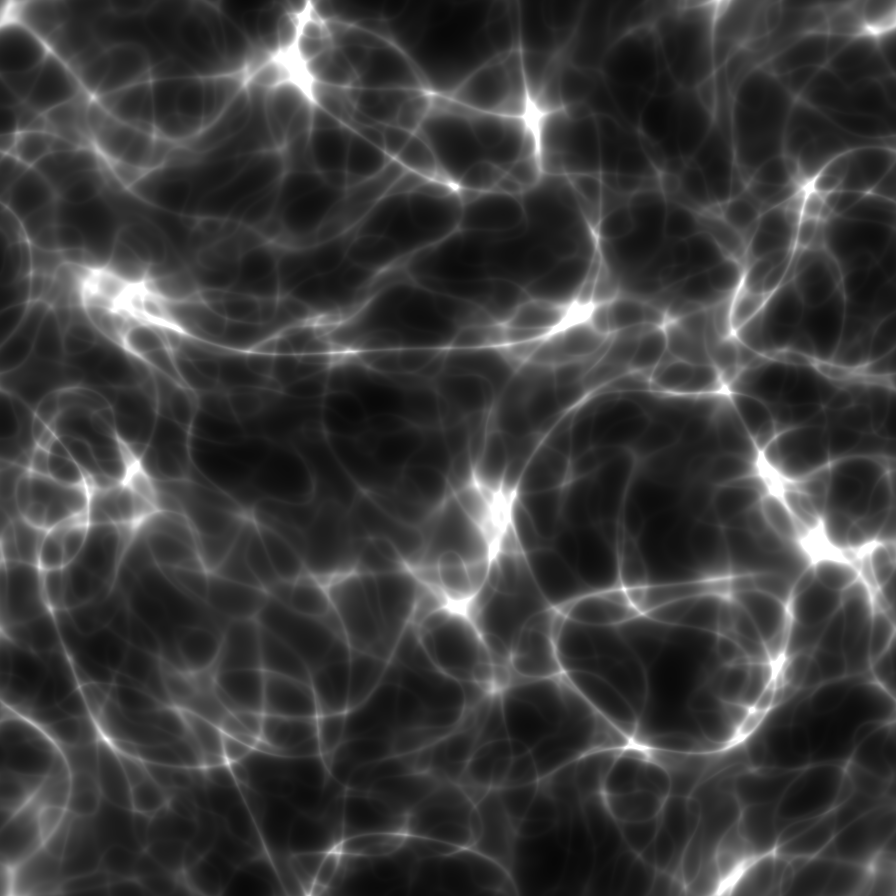
Reproduce this texture procedurally as a WebGL 2 fragment shader.

```glsl
#version 300 es
precision highp float;
// Seamless web of glowing filaments: layered ridges of wrapping gradient noise.

#define LAYERS 7
#define BASE_CELLS 4.0      // cells across the tile in the coarsest layer
#define CELL_GROWTH 1.37    // frequency ratio between layers
#define STRENGTH 0.32       // glow exponent of the coarsest layer
#define STRENGTH_DECAY 0.85 // exponent ratio between layers
#define LINE_WIDTH 0.0032   // half width of a filament core
#define WARP_CELLS 3.0
#define WARP_AMOUNT 0.05
#define EXPOSURE 0.025
#define BLACK_LEVEL 0.04
#define CORNER_BIAS 1.2     // keeps ridges from passing through lattice points

uniform vec2 u_resolution;
out vec4 fragColor;

const float TAU = 6.2831853;

uint scramble(uint v) {
    v = v * 747796405u + 2891336453u;
    v = ((v >> ((v >> 28u) + 4u)) ^ v) * 277803737u;
    return (v >> 22u) ^ v;
}

float hash(ivec2 cell, int seed) {
    uint h = scramble(uint(cell.x) + scramble(uint(cell.y) + scramble(uint(seed))));
    return float(h >> 8u) / 16777216.0;
}

// Contribution of one lattice corner: a random slope plus a random height.
float corner(ivec2 cell, vec2 toPoint, int period, int seed) {
    ivec2 wrapped = (cell % period + period) % period;
    float angle = TAU * hash(wrapped, seed);
    float height = CORNER_BIAS * (hash(wrapped, seed + 500) - 0.5);
    return dot(vec2(cos(angle), sin(angle)), toPoint) + height;
}

// Gradient noise that repeats after a whole number of cells.
float wrappedNoise(vec2 p, int period, int seed) {
    vec2 base = floor(p);
    vec2 f = p - base;
    ivec2 cell = ivec2(base);
    vec2 fade = f * f * f * (f * (f * 6.0 - 15.0) + 10.0);
    float a = corner(cell, f, period, seed);
    float b = corner(cell + ivec2(1, 0), f - vec2(1, 0), period, seed);
    float c = corner(cell + ivec2(0, 1), f - vec2(0, 1), period, seed);
    float d = corner(cell + ivec2(1, 1), f - vec2(1, 1), period, seed);
    return mix(mix(a, b, fade.x), mix(c, d, fade.x), fade.y);
}

// Product of ridges, summed as logarithms; each peaks where its noise is zero.
float filaments(vec2 p) {
    float coreWidth = max(LINE_WIDTH, 0.7 / u_resolution.y);
    float logGlow = 0.0;
    float strength = STRENGTH;
    float frequency = BASE_CELLS;
    for (int i = 0; i < LAYERS; i++) {
        float cells = floor(frequency);
        vec2 shift = vec2(0.37, 0.61) * float(i);
        float n = wrappedNoise(p * cells + shift, int(cells), 11 + i);
        float core = coreWidth * cells;
        logGlow -= 0.5 * strength * log(n * n + core * core);
        strength *= STRENGTH_DECAY;
        frequency *= CELL_GROWTH;
    }
    return exp(logGlow);
}

void main() {
    vec2 p = gl_FragCoord.xy / u_resolution;

    // Bend the domain gently so the lattice does not show.
    vec2 q = p * WARP_CELLS;
    vec2 bend = vec2(wrappedNoise(q, int(WARP_CELLS), 101),
                     wrappedNoise(q, int(WARP_CELLS), 202));
    float glow = EXPOSURE * filaments(p + WARP_AMOUNT * bend) - BLACK_LEVEL;

    fragColor = vec4(vec3(clamp(glow, 0.0, 1.0)), 1.0);
}
```
